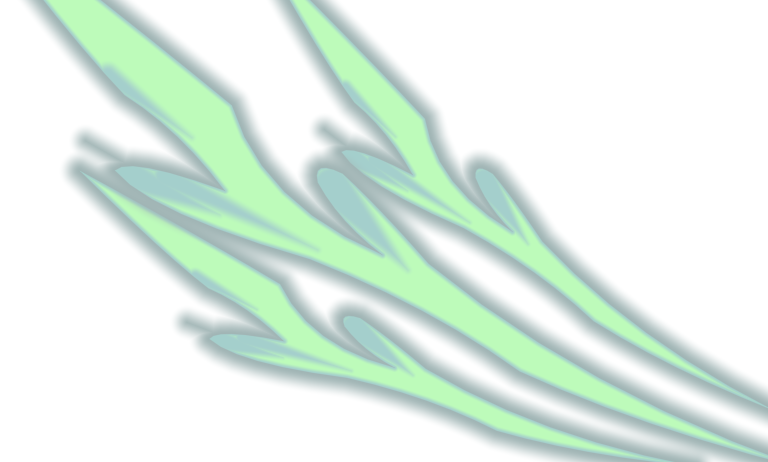
Reproduce this background procedurally as a WebGL 2 fragment shader.

```glsl
#version 300 es
precision highp float;
// Three pale green, flame-like leaves sweeping to the lower right on white.
// One closed path of quadratic curves gives a signed distance; it is turned and
// scaled for each leaf, then coloured with a teal rim, teal streaks and a grey halo.

uniform vec2 u_resolution;
out vec4 outColor;

const float ASPECT = 1.67;
const vec3 PAPER = vec3(1.0);
const vec3 GREEN = vec3(0.74, 0.985, 0.73);
const vec3 TEAL = vec3(0.645, 0.81, 0.80);
const vec3 SHADOW = vec3(0.63, 0.71, 0.71);
const float HALO_WIDTH = 0.047;
const float RIM_WIDTH = 0.011;
const float STREAK_SOFTNESS = 0.013;

// Leaves from back to front: corner position, scale, turn.
const int LEAVES = 3;
const vec4 LEAF[LEAVES] = vec4[](
    vec4(0.609, 0.385, 0.668, 0.151),
    vec4(0.924, 0.743, 0.672, -0.130),
    vec4(0.504, 0.772, 1.0, 0.0));

// Outline: anchors and control points alternate, clockwise from the upper tip.
const int CURVES = 12;
const int STEPS = 6;
const vec2 OUTLINE[2 * CURVES] = vec2[](
    vec2(-0.589, 0.461), vec2(-0.265, 0.217),
    vec2(0.0, 0.0), vec2(0.065, -0.213),
    vec2(0.328, -0.324), vec2(0.235, -0.254),
    vec2(0.187, -0.167), vec2(0.174, -0.115),
    vec2(0.241, -0.148), vec2(0.317, -0.217),
    vec2(0.428, -0.343), vec2(0.763, -0.617),
    vec2(1.246, -0.787), vec2(0.887, -0.696),
    vec2(0.626, -0.576), vec2(0.430, -0.435),
    vec2(0.170, -0.333), vec2(-0.178, -0.233),
    vec2(-0.254, -0.141), vec2(-0.226, -0.109),
    vec2(-0.015, -0.185), vec2(-0.113, -0.054),
    vec2(-0.233, 0.022), vec2(-0.357, 0.150));

// Tapered teal streaks: start and end, with the radius at the start.
const int STREAKS = 4;
const vec4 STREAK[STREAKS] = vec4[](
    vec4(0.217, -0.174, 0.383, -0.357),
    vec4(-0.233, -0.146, -0.026, -0.237),
    vec4(-0.146, -0.154, 0.187, -0.313),
    vec4(-0.270, 0.065, -0.087, -0.070));
const float STREAK_RADIUS[STREAKS] = float[](0.043, 0.037, 0.026, 0.022);

// Faint wisp of shadow beyond the left lobe.
const vec4 WISP = vec4(-0.318, -0.077, -0.211, -0.137);

vec2 rotate(vec2 v, float angle) {
    float c = cos(angle), s = sin(angle);
    return vec2(c * v.x - s * v.y, s * v.x + c * v.y);
}

// Distance to a segment whose radius shrinks to zero at b.
float taperDistance(vec2 p, vec2 a, vec2 b, float radius) {
    vec2 ab = b - a;
    float t = clamp(dot(p - a, ab) / dot(ab, ab), 0.0, 1.0);
    return length(p - a - ab * t) - radius * (1.0 - t);
}

// Signed distance to the closed path, negative inside.
float leafDistance(vec2 p) {
    float nearest = 1e6, side = 1.0;
    vec2 a = OUTLINE[0];
    for (int i = 0; i < CURVES; i++) {
        vec2 start = OUTLINE[2 * i], bend = OUTLINE[2 * i + 1];
        vec2 end = OUTLINE[(2 * i + 2) % (2 * CURVES)];
        for (int k = 1; k <= STEPS; k++) {
            float t = float(k) / float(STEPS);
            vec2 b = mix(mix(start, bend, t), mix(bend, end, t), t);
            vec2 edge = b - a, w = p - a;
            vec2 off = w - edge * clamp(dot(w, edge) / dot(edge, edge), 0.0, 1.0);
            nearest = min(nearest, dot(off, off));
            // Flip the side at each crossing of a horizontal ray.
            if ((a.y > p.y) != (b.y > p.y) && w.x < edge.x * w.y / edge.y) side = -side;
            a = b;
        }
    }
    return side * sqrt(nearest);
}

vec3 paintLeaf(vec3 below, vec2 p, vec4 leaf, float pixel) {
    vec2 q = rotate(p - leaf.xy, -leaf.w) / leaf.z;
    float d = leafDistance(q) * leaf.z;

    // Soft halo outside the edge
    float wisp = taperDistance(q, WISP.xy, WISP.zw, 0.0) * leaf.z + 0.008;
    float halo = 1.0 - smoothstep(0.0, HALO_WIDTH, max(min(d, wisp), 0.0));
    vec3 color = mix(below, SHADOW, halo);

    // Teal rim and streaks over the green body
    float teal = 1.0 - smoothstep(0.0, RIM_WIDTH, -d);
    for (int i = 0; i < STREAKS; i++) {
        float s = taperDistance(q, STREAK[i].xy, STREAK[i].zw, STREAK_RADIUS[i]);
        teal = max(teal, 1.0 - smoothstep(-STREAK_SOFTNESS, STREAK_SOFTNESS, s));
    }
    float cover = 1.0 - smoothstep(-pixel, pixel, d);
    return mix(color, mix(GREEN, TEAL, teal), cover);
}

void main() {
    vec2 p = gl_FragCoord.xy / u_resolution * vec2(ASPECT, 1.0);
    float pixel = 0.75 / u_resolution.y;
    vec3 color = PAPER;
    for (int i = 0; i < LEAVES; i++) color = paintLeaf(color, p, LEAF[i], pixel);
    outColor = vec4(color, 1.0);
}
```
